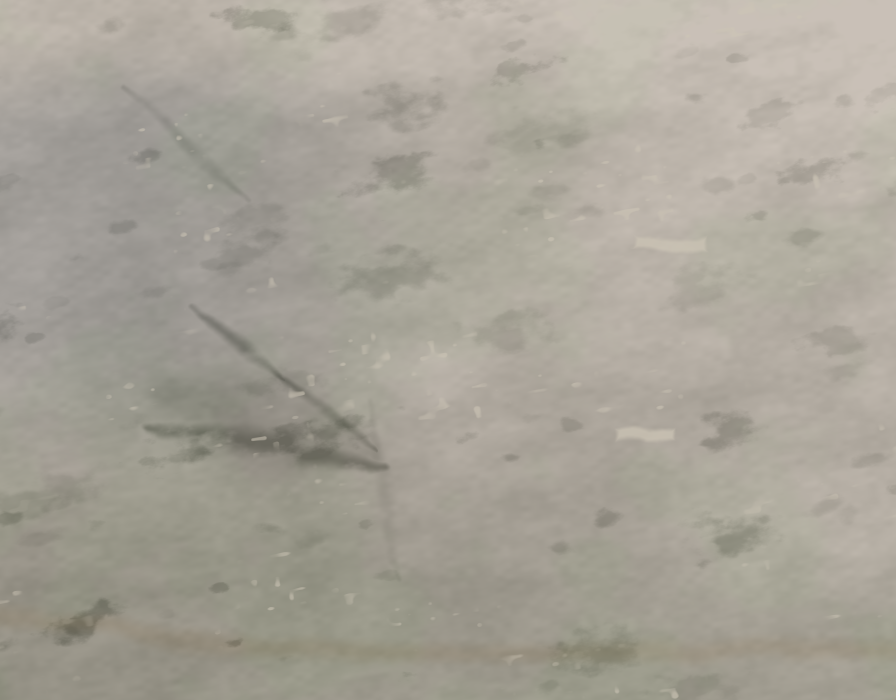
This texture is drawn by a Shadertoy shader. Its source:

```glsl
const vec3 DARK = vec3(0.575, 0.555, 0.515);
const vec3 LIGHT = vec3(0.760, 0.728, 0.690);
const vec3 COOL_TINT = vec3(-0.016, -0.006, 0.014);
const vec3 GREEN_TINT = vec3(-0.010, 0.004, -0.010);
const vec3 RUST_TINT = vec3(0.012, -0.004, -0.020);
const vec3 CHIP = vec3(0.80, 0.77, 0.71);
const float BASE_TONE = 0.58;
const float CLOUD_CONTRAST = 0.75;
const float MOTTLE_CONTRAST = 0.42;
const float GRAIN_CONTRAST = 0.16;
const float BLOTCH_DEPTH = 0.62;
const float SPECK_DEPTH = 0.50;
const float VEIN_DEPTH = 0.65;
const float GRAIN_ANGLE = 0.17;

float hash(vec2 p) {
    return fract(sin(dot(p, vec2(127.1, 311.7))) * 43758.5453);
}

float noise(vec2 p) {
    vec2 i = floor(p), f = fract(p);
    f = f * f * (3.0 - 2.0 * f);
    return mix(mix(hash(i), hash(i + vec2(1, 0)), f.x),
               mix(hash(i + vec2(0, 1)), hash(i + vec2(1, 1)), f.x), f.y);
}

float fbm(vec2 p) {
    float sum = 0.0, amp = 0.5;
    for (int i = 0; i < 5; i++) {
        sum += amp * noise(p);
        p = mat2(1.6, 1.2, -1.2, 1.6) * p + 7.3;
        amp *= 0.5;
    }
    return sum;
}

// Ragged elongated stains, one possible stain per cell
float stains(vec2 p, float cells, float chance, float seed) {
    vec2 q = p * cells * vec2(0.62, 1.0);
    vec2 cell = floor(q);
    float ragged = fbm(p * vec2(30.0, 48.0) + seed) - 0.5;
    float cover = 0.0;
    for (int y = -1; y <= 1; y++)
    for (int x = -1; x <= 1; x++) {
        vec2 id = cell + vec2(x, y);
        vec2 key = id + seed;
        vec2 centre = id + 0.2 + 0.6 * vec2(hash(key), hash(key + 31.7));
        float size = mix(0.14, 0.38, hash(key + 57.3));
        float d = length((q - centre) * vec2(1.0, 1.35)) + 0.75 * ragged;
        float stain = 1.0 - smoothstep(size * 0.25, size * 1.15, d);
        float strength = mix(0.35, 1.0, hash(key + 83.9));
        cover = max(cover, stain * strength * step(hash(key + 11.1), chance));
    }
    return cover;
}

// Tapered streak between two points
float streak(vec2 p, vec2 a, vec2 b, float width) {
    vec2 ab = b - a;
    float t = clamp(dot(p - a, ab) / dot(ab, ab), 0.0, 1.0);
    float taper = 0.35 + 0.65 * sin(3.14159 * t);
    return 1.0 - smoothstep(0.0, width * taper, length(p - a - ab * t));
}

float chip(vec2 p, vec2 centre, vec2 halfSize) {
    vec2 d = abs(p - centre) - halfSize;
    return 1.0 - smoothstep(-0.003, 0.005, max(d.x, d.y));
}

void mainImage(out vec4 fragColor, in vec2 fragCoord) {
    vec2 p = fragCoord / iResolution.y;
    float c = cos(GRAIN_ANGLE), s = sin(GRAIN_ANGLE);
    vec2 g = mat2(c, -s, s, c) * p;
    vec2 warped = p + 0.022 * (vec2(fbm(p * 14.0), fbm(p * 14.0 + 40.0)) - 0.48);

    // Broad shading and cloudy mottling
    float cloud = fbm(g * vec2(2.6, 5.5) + 3.0) - 0.48;
    float mottle = fbm(g * vec2(13.0, 27.0) + 19.0) - 0.48;
    float grain = noise(g * vec2(75.0, 120.0)) - 0.5;
    float top = smoothstep(0.80, 0.95, p.y + 0.12 * cloud);
    float bottom = 1.0 - smoothstep(0.0, 0.36, p.y);
    float left = 1.0 - smoothstep(0.15, 0.75, p.x);
    float tone = BASE_TONE + 0.34 * top - 0.34 * bottom - 0.16 * left * (1.0 - top);
    tone += 0.20 * smoothstep(0.65, 1.25, p.x) * (1.0 - bottom);
    tone += CLOUD_CONTRAST * cloud + MOTTLE_CONTRAST * mottle + GRAIN_CONTRAST * grain;

    // Grey stains and small dark specks
    float blotch = stains(g, 8.5, 0.48, 5.0);
    float speck = stains(g + 2.0, 21.0, 0.22, 23.0);
    tone -= BLOTCH_DEPTH * blotch + SPECK_DEPTH * speck;

    // Converging veins with a shaded wedge between them
    float broken = smoothstep(0.25, 0.62, fbm(g * vec2(20.0, 34.0)));
    float vein = streak(warped, vec2(0.27, 0.565), vec2(0.41, 0.455), 0.016);
    vein = max(vein, 0.8 * streak(warped, vec2(0.39, 0.47), vec2(0.54, 0.36), 0.014));
    vein = max(vein, 1.1 * broken * streak(warped, vec2(0.21, 0.39), vec2(0.55, 0.335), 0.030));
    vein = max(vein, 0.45 * streak(warped, vec2(0.18, 0.875), vec2(0.36, 0.71), 0.015));
    vein = max(vein, 0.28 * streak(warped, vec2(0.53, 0.43), vec2(0.57, 0.17), 0.018));
    float wedge = streak(warped, vec2(0.24, 0.44), vec2(0.52, 0.36), 0.12);
    tone -= VEIN_DEPTH * vein * (0.7 + 0.5 * broken) + 0.36 * wedge;

    // Low rusty seam
    float seamY = 0.07 + 0.05 * smoothstep(0.45, 0.0, p.x) + 0.03 * cloud;
    float seam = 1.0 - smoothstep(0.0, 0.025, abs(warped.y - seamY));
    tone -= 0.15 * seam;

    // Mineral colour
    vec3 color = mix(DARK, LIGHT, clamp(tone, -0.85, 1.15));
    float cool = left * smoothstep(0.25, 0.6, p.y) * (1.0 - top);
    color += COOL_TINT * cool + RUST_TINT * seam;
    color += GREEN_TINT * (0.5 * bottom + smoothstep(0.46, 0.62, fbm(g * 7.0 + 61.0)));

    // Pale crystals and two long chips
    float crystal = smoothstep(0.80, 0.95, noise(g * vec2(62.0, 95.0) + 9.0));
    crystal *= smoothstep(0.53, 0.68, fbm(g * vec2(8.0, 13.0) + 77.0)) + 0.35 * blotch;
    float chips = chip(warped, vec2(0.96, 0.65), vec2(0.045, 0.007));
    chips = max(chips, chip(warped, vec2(0.92, 0.383), vec2(0.040, 0.006)));
    color = mix(color, CHIP, clamp(0.6 * crystal + 0.75 * chips, 0.0, 0.85));
    fragColor = vec4(color, 1.0);
}
```
